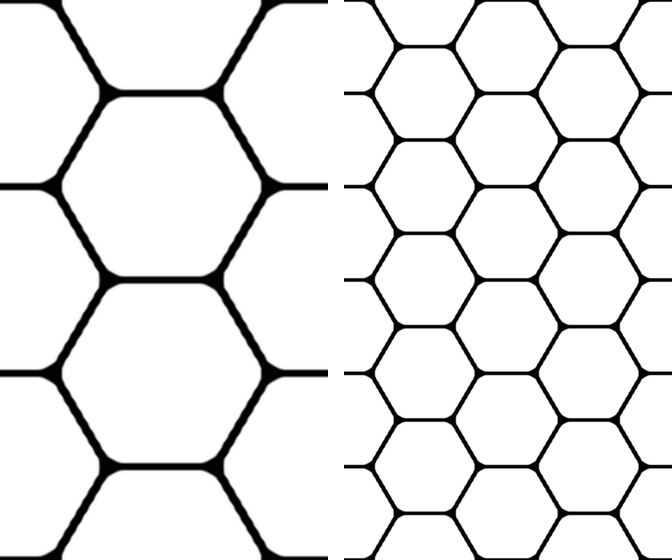
Left: one tile. Right: repeated 2 by 2.
A Shadertoy shader for this pattern:

```glsl
// Honeycomb of black hexagon outlines with swollen joints on white, tiling one cell across and three down.

const vec2 TILE = vec2(1.758, 3.0);   // canvas size, in cell heights
const float CENTER_X = 0.866;         // middle of the hexagon column
const float INNER_X = 0.287;          // half length of the short edges
const float OUTER_X = 0.580;          // half width of a hexagon
const float FLAT_HALF = 0.0190;       // half thickness, level edges
const float SLANT_HALF = 0.0230;      // half thickness, slanted edges
const float FILLET = 0.052;           // rounding at the joints
const vec3 INK = vec3(0.008);
const vec3 PAPER = vec3(1.0);

float segmentDistance(vec2 p, vec2 a, vec2 b) {
    vec2 ab = b - a;
    float t = clamp(dot(p - a, ab) / dot(ab, ab), 0.0, 1.0);
    return length(p - a - ab * t);
}

float smoothMin(float a, float b, float k) {
    float h = max(k - abs(a - b), 0.0) / k;
    return min(a, b) - 0.25 * k * h * h;
}

// Slanted edge with a slight ripple in its thickness
float slantDistance(vec2 p, float halfWidth) {
    float ripple = 0.0015 * sin(6.2831853 * 18.0 * p.y);
    return segmentDistance(p, vec2(INNER_X, 0.0), vec2(OUTER_X, 0.5)) - halfWidth - ripple;
}

// Signed distance to the outlines, in a cell folded on both axes
float honeycombDistance(vec2 p, float cellWidth, float fillet) {
    // A slanted edge and its reflections above and below
    float d = slantDistance(p, SLANT_HALF);
    d = smoothMin(d, slantDistance(vec2(p.x, -p.y), SLANT_HALF), fillet);
    d = smoothMin(d, slantDistance(vec2(p.x, 1.0 - p.y), SLANT_HALF), fillet);

    // Level edges of this column and of the neighbouring one
    float inner = segmentDistance(p, vec2(-INNER_X, 0.0), vec2(INNER_X, 0.0));
    float outer = segmentDistance(p, vec2(OUTER_X, 0.5), vec2(cellWidth - OUTER_X, 0.5));
    return smoothMin(d, min(inner, outer) - FLAT_HALF, fillet);
}

void mainImage(out vec4 fragColor, in vec2 fragCoord) {
    vec2 p = fragCoord / iResolution.xy * TILE;

    // Fold the plane into a quarter cell
    float x = abs(mod(p.x - CENTER_X + 0.5 * TILE.x, TILE.x) - 0.5 * TILE.x);
    float y = abs(fract(p.y) - 0.5);
    float d = honeycombDistance(vec2(x, y), TILE.x, FILLET);

    // Soft edge with a faint grey halo
    float soft = max(0.0085, 0.75 * TILE.y / iResolution.y);
    float ink = 1.0 - smoothstep(-soft, soft, d);
    float halo = 0.035 * (1.0 - smoothstep(0.0, 0.022, d));
    fragColor = vec4(mix(PAPER, INK, max(ink, halo)), 1.0);
}
```
